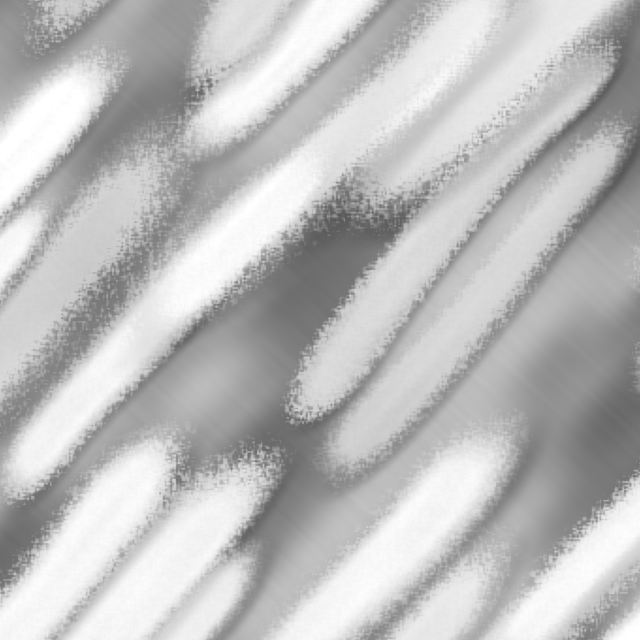
Write a Shadertoy shader that draws this texture.

```glsl
// Diagonal chalk strokes in white and pale grey over a smudged grey ground.
// Strokes sit on a jittered, rotated grid and are painted lane by lane;
// a fine woven paper grain roughens some of their edges, others stay soft.

#define ANGLE 0.83          // stroke direction in radians
#define STROKE_STEP 0.85    // grid spacing along the strokes
#define LANE_STEP 0.125     // grid spacing across the strokes
#define GROUND_DARK 0.40
#define GROUND_LIGHT 0.81
#define EDGE_TONE 0.75      // thin chalk near the stroke edge
#define CORE_DROP 0.17      // how far the dullest core falls below white
#define WEAVE 340.0         // paper threads per canvas
#define GRAIN_BITE 0.42     // how deep the grain cuts into a rough edge
#define CONTACT_SHADE 0.12
#define SEED 7.0

float hash(vec2 p) {
    return fract(sin(dot(p, vec2(127.1, 311.7))) * 43758.5453);
}

float noise(vec2 p) {
    vec2 cell = floor(p);
    vec2 f = fract(p);
    f = f * f * (3.0 - 2.0 * f);
    float low = mix(hash(cell), hash(cell + vec2(1.0, 0.0)), f.x);
    float high = mix(hash(cell + vec2(0.0, 1.0)), hash(cell + vec2(1.0, 1.0)), f.x);
    return mix(low, high, f.y);
}

mat2 rotation(float a) {
    return mat2(cos(a), -sin(a), sin(a), cos(a));
}

// Horizontal and vertical threads with a coarser tooth
float paperGrain(vec2 uv) {
    float across = noise(uv * WEAVE * vec2(0.4, 1.0));
    float down = noise(uv * WEAVE * vec2(1.0, 0.4) + 31.0);
    float tooth = noise(uv * WEAVE * 0.25 + 57.0);
    return smoothstep(0.15, 0.85, 0.43 * across + 0.43 * down + 0.14 * tooth);
}

// Smudged ground: long blotches with faint crosswise streaks
float groundTone(vec2 q) {
    float blotch = 0.6 * noise(q * vec2(2.5, 8.0)) + 0.4 * noise(q * vec2(5.0, 16.0) + 19.0);
    float streak = noise(q * vec2(130.0, 9.0)) - 0.5;
    return mix(GROUND_DARK, GROUND_LIGHT, smoothstep(0.1, 0.9, blotch)) + 0.02 * streak;
}

// Lays one stroke over the tone painted so far
float paintStroke(float tone, vec2 q, vec2 id, float grain) {
    vec2 key = id + SEED;
    float sizeRnd = hash(key + 13.7);
    float toneRnd = hash(key + 29.3);
    float pressRnd = hash(key + 41.9);
    vec2 jitter = vec2(hash(key + 3.1), hash(key + 5.3)) - 0.5;

    // Local frame with a slight tilt and bend
    vec2 center = (id + 0.5 + jitter * vec2(0.8, 0.45)) * vec2(STROKE_STEP, LANE_STEP);
    vec2 p = rotation((toneRnd - 0.5) * 0.12) * (q - center);
    p.y += (pressRnd - 0.5) * 0.25 * p.x * p.x;

    // Long capsule with drawn-out ends and a wobbling outline
    float halfLength = STROKE_STEP * mix(0.22, 0.40, sizeRnd);
    float halfWidth = LANE_STEP * mix(0.38, 0.74, hash(key + 61.3));
    float beyond = max(abs(p.x) - halfLength, 0.0) * 0.4;
    float dist = length(vec2(beyond, p.y)) / halfWidth;
    dist += 0.36 * (noise(q * vec2(5.0, 18.0) + key * 4.0) - 0.5);
    float depth = 1.0 - dist;

    // Dark contact line on the lower right side
    float lowerSide = smoothstep(0.0, -halfWidth, p.y);
    tone -= CONTACT_SHADE * lowerSide * smoothstep(-0.25, 0.1, depth);

    // Thin rim, rough in places, rising slowly to a bright core
    float pressure = mix(0.9, 1.8, pressRnd);
    float rough = smoothstep(0.2, 0.7, noise(q * vec2(4.0, 14.0) + key * 9.0));
    float bite = GRAIN_BITE * mix(0.25, 1.0, rough) * (grain - 0.5);
    float cover = smoothstep(-0.22, 0.34, depth * pressure - 0.22 - bite);
    cover *= mix(0.72, 1.0, smoothstep(0.0, 0.45, pressRnd));
    float core = smoothstep(0.10, 0.66, depth);
    float brush = noise(q * vec2(8.0, 55.0) + key) - 0.5;
    float chalk = mix(EDGE_TONE, 1.0 - CORE_DROP * toneRnd * toneRnd, core);
    chalk += 0.04 * brush - mix(0.10, 0.02, core) * (grain - 0.5);
    return mix(tone, chalk, cover);
}

void mainImage(out vec4 fragColor, in vec2 fragCoord) {
    vec2 uv = fragCoord / iResolution.y;
    vec2 q = rotation(ANGLE) * (uv - 0.5);
    q.y += 0.02 * (noise(q * 3.0 + 11.0) - 0.5);

    float grain = paperGrain(uv);
    float tone = groundTone(q + SEED);

    // Nearby strokes, in an order shared by all pixels
    vec2 home = floor(q / vec2(STROKE_STEP, LANE_STEP));
    for (int lane = -2; lane <= 2; lane++) {
        for (int along = -1; along <= 1; along++) {
            tone = paintStroke(tone, q, home + vec2(along, lane), grain);
        }
    }

    fragColor = vec4(vec3(clamp(tone, 0.0, 1.0)), 1.0);
}
```
